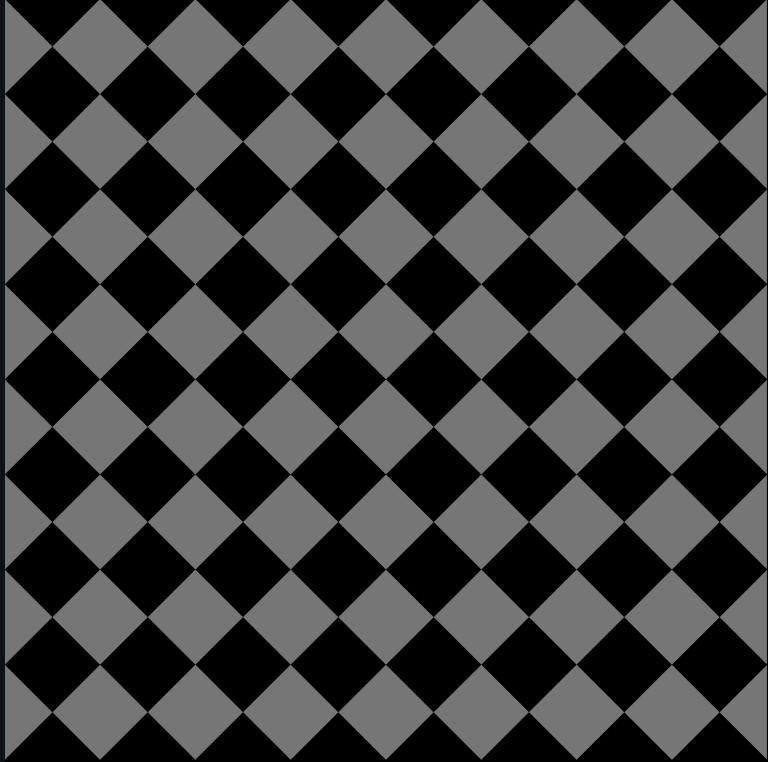
A Shadertoy shader for this pattern:

```glsl
#define TILE_SIZE vec2(0.1241, 0.1248)
#define TILE_CORNER vec2(0.5026, 0.5021)
#define LEFT_MARGIN 0.0065
#define RIGHT_MARGIN 0.0014
#define BOTTOM_MARGIN 0.0026
#define GREY vec3(0.463)
#define BLACK vec3(0.0)
#define MARGIN_BLUE vec3(0.055, 0.07, 0.09)

// Signed diamond field, negative inside; diamonds touch at their corners.
float diamondField(vec2 cell) {
    vec2 q = abs(fract(cell + vec2(0.5, 0.0)) - 0.5);
    return q.x + q.y - 0.5;
}

// Coverage of the side where d is positive, smoothed over one pixel.
float coverage(float d, float pixel) {
    return clamp(0.5 + d / pixel, 0.0, 1.0);
}

void mainImage(out vec4 fragColor, in vec2 fragCoord) {
    vec2 uv = fragCoord / iResolution.xy;
    vec2 pixel = 1.0 / iResolution.xy;

    // Diagonal checker
    vec2 cell = (uv - TILE_CORNER) / TILE_SIZE;
    float edgeWidth = length(pixel / TILE_SIZE);
    float grey = coverage(-diamondField(cell), edgeWidth);
    vec3 color = mix(BLACK, GREY, grey);

    // Dark margins on the right and bottom
    color = mix(BLACK, color, coverage(1.0 - RIGHT_MARGIN - uv.x, pixel.x));
    color = mix(BLACK, color, coverage(uv.y - BOTTOM_MARGIN, pixel.y));

    // Blue-black margin on the left
    color = mix(MARGIN_BLUE, color, coverage(uv.x - LEFT_MARGIN, pixel.x));

    fragColor = vec4(color, 1.0);
}
```
